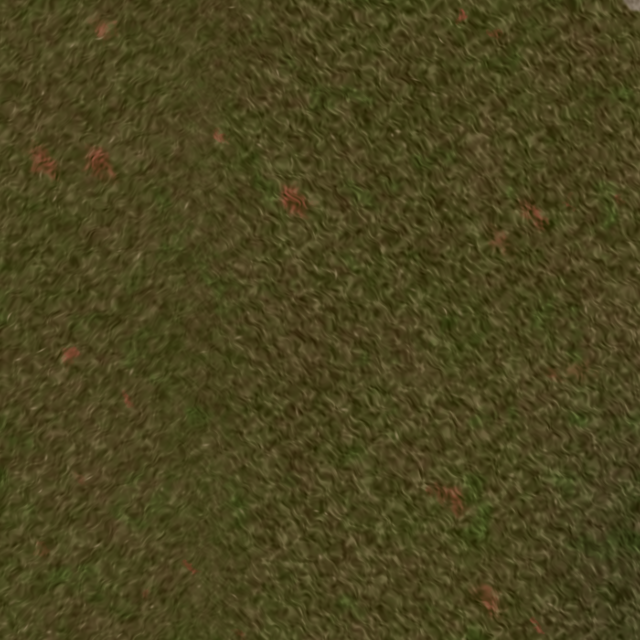
A Shadertoy shader for this texture:

```glsl
float hash(vec2 p) {
    return fract(sin(dot(p, vec2(127.1, 311.7))) * 43758.5453);
}

float noise(vec2 p) {
    vec2 i = floor(p), f = fract(p);
    f = f * f * (3.0 - 2.0 * f);
    return mix(mix(hash(i), hash(i + vec2(1, 0)), f.x),
               mix(hash(i + vec2(0, 1)), hash(i + vec2(1, 1)), f.x), f.y);
}

float fbm(vec2 p) {
    float sum = 0.0, weight = 0.5;
    for (int i = 0; i < 4; i++) {
        sum += weight * noise(p);
        p = mat2(1.6, 1.2, -1.2, 1.6) * p + 17.3;
        weight *= 0.5;
    }
    return sum / 0.9375;
}

// Short blades stretched along the given angle, centred on zero
float blades(vec2 uv, float angle) {
    float c = cos(angle), s = sin(angle);
    vec2 p = vec2(dot(uv, vec2(c, s)), dot(uv, vec2(-s, c)));
    p += 0.009 * (vec2(noise(uv * 60.0), noise(uv * 60.0 + 27.0)) - 0.5);
    float grain = 0.46 * noise(p * vec2(88.0, 165.0))
                + 0.44 * noise(p * vec2(135.0, 250.0) + 31.0)
                + 0.14 * noise(p * vec2(55.0, 80.0) + 73.0);
    return grain - 0.52;
}

// Short pale straws with soft ends, one at most in each cell
float straws(vec2 uv) {
    vec2 cell = floor(uv * 24.0);
    float cover = 0.0;
    for (int y = -1; y <= 1; y++)
    for (int x = -1; x <= 1; x++) {
        vec2 id = cell + vec2(x, y);
        vec2 centre = (id + vec2(hash(id + 3.1), hash(id + 7.7))) / 24.0;
        float angle = mix(0.9, -0.8, smoothstep(0.25, 0.45, centre.x)) + 1.4 * (hash(id + 5.3) - 0.5);
        vec2 d = uv - centre;
        float along = dot(d, vec2(cos(angle), sin(angle)));
        float across = dot(d, vec2(-sin(angle), cos(angle))) + 60.0 * along * along * (hash(id + 2.6) - 0.5);
        vec2 size = vec2(0.003 + 0.004 * hash(id + 9.2), 0.0016 + 0.0012 * hash(id + 6.4));
        vec2 q = vec2(along, across) / size;
        float strength = smoothstep(0.70, 1.0, hash(id + 1.9));
        cover = max(cover, strength * exp(-dot(q, q)));
    }
    return cover;
}

// Scattered ragged patches of bare red soil
float redSoil(vec2 uv) {
    vec2 ragged = uv + 0.034 * (vec2(fbm(uv * 60.0), fbm(uv * 60.0 + 40.0)) - 0.5);
    float cover = 0.0;
    for (int i = 0; i < 24; i++) {
        vec2 id = vec2(float(i), 4.7);
        vec2 d = ragged - vec2(hash(id), hash(id + 11.3));
        d = vec2(d.x + d.y, (d.y - d.x) * 0.6) * 0.8;
        float size = 0.007 + 0.015 * pow(hash(id + 23.9), 2.0);
        float strength = 0.25 + 0.6 * hash(id + 37.1);
        cover = max(cover, strength * (1.0 - smoothstep(size * 0.1, size * 1.4, length(d))));
    }
    return cover;
}

void mainImage(out vec4 fragColor, in vec2 fragCoord) {
    vec2 uv = fragCoord / iResolution.y;

    // Blades lean right on the left side and left elsewhere
    float side = smoothstep(0.22, 0.46, uv.x + 0.15 * (fbm(uv * 5.0) - 0.5));
    float grain = mix(0.95 * blades(uv, 0.85), 1.2 * blades(uv + 3.0, -0.88), side);

    // Turf: fine light and dark over faint uneven patches
    float patches = fbm(uv * 8.0 + 5.0) - 0.5;
    float light = grain + 0.16 * patches;
    vec3 turf = vec3(0.286, 0.262, 0.122) + light * vec3(0.245, 0.240, 0.215);
    turf += max(light - 0.14, 0.0) * vec3(0.14, 0.12, 0.12);

    // Green growth against brown thatch, mostly in small tufts
    float thatch = 0.45 * (fbm(uv * 11.0 + 50.0) - 0.5) + 0.6 * (fbm(uv * 50.0 + 9.0) - 0.5);
    turf += thatch * vec3(0.085, -0.025, 0.060);
    float lush = smoothstep(0.58, 0.85, fbm(uv * 20.0 + 80.0));
    turf = mix(turf, turf * vec3(0.87, 1.02, 0.82), lush);

    // Cooler tone towards the lower right
    turf += vec3(-0.012, -0.012, 0.012) * smoothstep(0.75, 1.0, uv.x) * smoothstep(0.6, 0.1, uv.y);

    // Soil and straw
    float soil = redSoil(uv) * clamp(0.75 + 1.8 * grain, 0.0, 1.0);
    turf = mix(turf, vec3(0.52, 0.25, 0.18) + 0.25 * grain, soil);
    turf = mix(turf, vec3(0.57, 0.51, 0.38), 0.75 * straws(uv));

    // Pale stone edge in the upper right corner
    float corner = length((uv - vec2(1.01, 1.01)) * vec2(0.8, 1.2)) + 0.012 * (noise(uv * 90.0) - 0.5);
    turf = mix(turf, vec3(0.50, 0.45, 0.38) + 0.3 * grain, 1.0 - smoothstep(0.026, 0.038, corner));

    fragColor = vec4(clamp(turf, 0.0, 1.0), 1.0);
}
```
